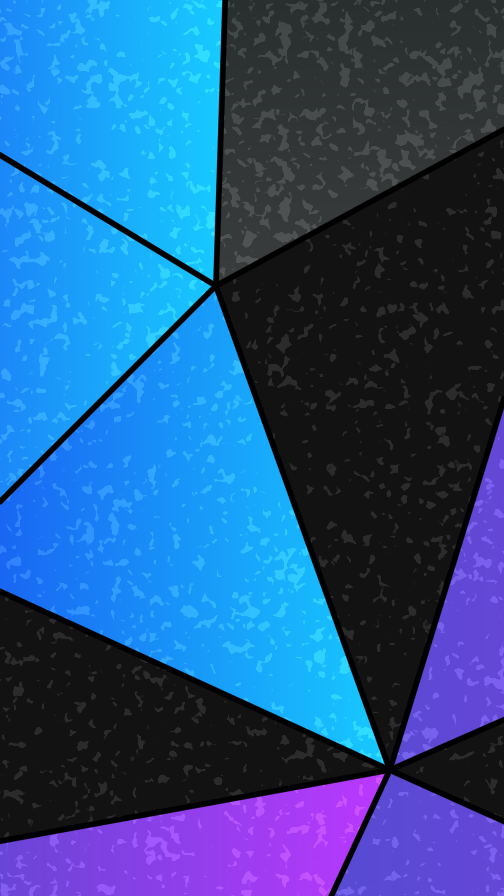
Give the GLSL for this background, as a WebGL 1 fragment shader.

```glsl
precision highp float;
// Speckled blue, violet and charcoal facets divided by black seams meeting at two hubs.
uniform vec2 u_resolution;

const vec2 CANVAS = vec2(0.5625, 1.0);
const float SEAM_HALF_WIDTH = 0.0032;

vec2 hashGradient(vec2 cell) {
  vec3 q = fract(cell.xyx * vec3(0.1031, 0.1030, 0.0973));
  q += dot(q, q.yzx + 33.33);
  float angle = 6.2832 * fract((q.x + q.y) * q.z);
  return vec2(cos(angle), sin(angle));
}

float gradientNoise(vec2 p) {
  vec2 i = floor(p), f = p - i;
  vec2 w = f * f * f * (f * (f * 6.0 - 15.0) + 10.0);
  vec2 e = vec2(1.0, 0.0);
  float low = mix(dot(hashGradient(i), f), dot(hashGradient(i + e), f - e), w.x);
  float high = mix(dot(hashGradient(i + e.yx), f - e.yx),
                   dot(hashGradient(i + 1.0), f - 1.0), w.x);
  return mix(low, high, w.y);
}

// Ragged chips, gathered into loose clusters
float chipField(vec2 p) {
  vec2 warp = vec2(gradientNoise(p * 110.0), gradientNoise(p * 110.0 + 41.0));
  vec2 q = p + 0.005 * warp;
  return gradientNoise(q * 74.0) + 0.55 * gradientNoise(q * 155.0 + 17.0)
       + 0.40 * gradientNoise(p * 15.0 + 7.0);
}

float cross2(vec2 a, vec2 b) {
  return a.x * b.y - a.y * b.x;
}

// Signed distance inside the sector running counterclockwise from one ray to the next
float sector(vec2 p, vec2 hub, vec2 first, vec2 last) {
  vec2 v = p - hub;
  return min(cross2(normalize(first - hub), v), cross2(v, normalize(last - hub)));
}

float segment(vec2 p, vec2 a, vec2 b) {
  vec2 v = p - a, d = b - a;
  return length(v - d * clamp(dot(v, d) / dot(d, d), 0.0, 1.0));
}

// A facet holds its colour in rgb and its chip threshold in alpha
vec4 facet(vec3 from, vec3 to, float t, float threshold) {
  return vec4(mix(from, to, clamp(t, 0.0, 1.0)), threshold);
}

vec4 paint(vec4 base, vec4 layer, float dist, float pixel) {
  return mix(base, layer, smoothstep(-pixel, pixel, dist));
}

void main() {
  vec2 p = gl_FragCoord.xy / u_resolution * CANVAS;
  float pixel = 0.75 / min(u_resolution.y, u_resolution.x / CANVAS.x);

  // Upper hub and the ends of its rays
  vec2 upper = vec2(0.241, 0.681);
  vec2 upRight = vec2(0.5625, 0.8555);
  vec2 upTop = vec2(0.2513, 1.0);
  vec2 upLeft = vec2(0.0, 0.827);
  vec2 upLow = vec2(0.0, 0.440);

  // Lower hub and the ends of its rays
  vec2 lower = vec2(0.435, 0.1406);
  vec2 lowTop = vec2(0.5625, 0.555);
  vec2 lowRight = vec2(0.5625, 0.1966);
  vec2 lowDown = vec2(0.5625, 0.0833);
  vec2 lowBase = vec2(0.3698, 0.0);
  vec2 lowLeft = vec2(0.0, 0.0612);
  vec2 lowHigh = vec2(0.0, 0.340);

  vec3 azure = vec3(0.11, 0.53, 0.97);
  vec3 cyan = vec3(0.09, 0.79, 1.0);
  vec3 cobalt = vec3(0.10, 0.40, 0.95);
  vec3 indigo = vec3(0.35, 0.29, 0.83);
  vec3 violet = vec3(0.41, 0.27, 0.84);
  vec3 magenta = vec3(0.73, 0.22, 1.0);
  vec4 charcoal = vec4(vec3(0.072), 0.36);
  vec4 slate = facet(vec3(0.225, 0.235, 0.235), vec3(0.16, 0.18, 0.18),
                     (p.y - 0.70) / 0.30, 0.23);
  vec4 sky = facet(azure, cyan, p.x / 0.245, 0.30);
  vec4 ocean = facet(cobalt, cyan, p.x / 0.43, 0.31);
  vec4 dusk = facet(indigo, violet, (p.x - 0.42) / 0.20, 0.31);
  vec4 neon = facet(violet, magenta, p.x / 0.43, 0.31);

  // Facets, with those of the lower hub on top
  vec4 surface = charcoal;
  surface = paint(surface, slate, sector(p, upper, upRight, upTop), pixel);
  surface = paint(surface, sky, sector(p, upper, upTop, upLow), pixel);
  surface = paint(surface, ocean, sector(p, upper, upLow, lower), pixel);
  surface = paint(surface, dusk, sector(p, lower, lowRight, lowTop), pixel);
  surface = paint(surface, charcoal, sector(p, lower, lowHigh, lowLeft), pixel);
  surface = paint(surface, neon, sector(p, lower, lowLeft, lowBase), pixel);
  surface = paint(surface, dusk, sector(p, lower, lowBase, lowDown), pixel);

  // Pale chips
  float chips = smoothstep(-0.05, 0.05, chipField(p) - surface.a);
  vec3 color = surface.rgb + 0.095 * chips;

  // Black seams
  float seam = segment(p, upper, lower);
  seam = min(seam, min(segment(p, upper, upRight), segment(p, upper, upTop)));
  seam = min(seam, min(segment(p, upper, upLeft), segment(p, upper, upLow)));
  seam = min(seam, min(segment(p, lower, lowTop), segment(p, lower, lowRight)));
  seam = min(seam, min(segment(p, lower, lowDown), segment(p, lower, lowBase)));
  seam = min(seam, min(segment(p, lower, lowLeft), segment(p, lower, lowHigh)));
  color *= smoothstep(-pixel, pixel, seam - SEAM_HALF_WIDTH);

  gl_FragColor = vec4(min(color, 1.0), 1.0);
}
```
